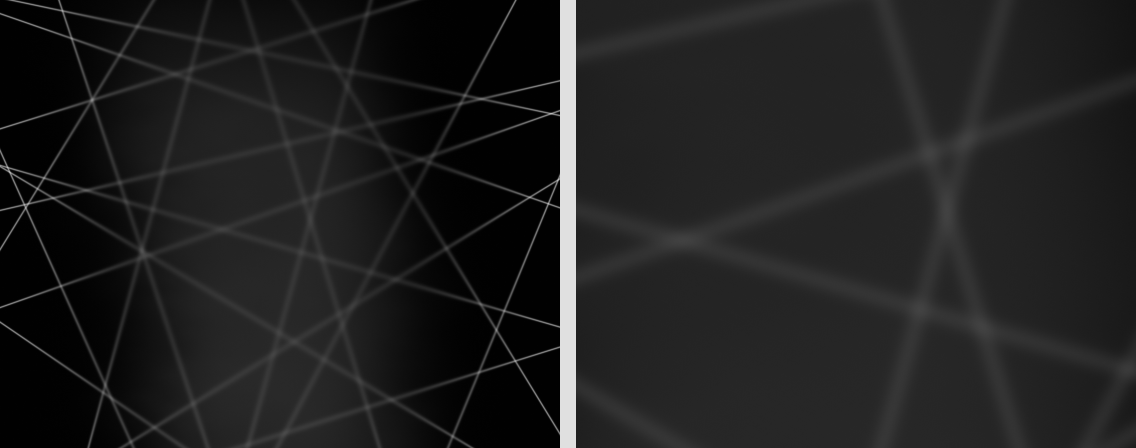
Left: the whole. Right: its middle third, enlarged.
Write a Shadertoy shader that draws this background.

```glsl
// Thin pale lines crossing a dark backdrop, blurred over a smoky grey glow and crisp at the sides.

const int LINE_COUNT = 19;
const int FAMILY_COUNT = 4;
const float LINES_PER_FAMILY = 5.0;

float hash11(float n) {
    return fract(sin(n * 12.9898) * 43758.5453);
}

float hash21(vec2 p) {
    return fract(sin(dot(p, vec2(127.1, 311.7))) * 43758.5453);
}

float valueNoise(vec2 p) {
    vec2 cell = floor(p);
    vec2 f = fract(p);
    f = f * f * (3.0 - 2.0 * f);
    float low = mix(hash21(cell), hash21(cell + vec2(1.0, 0.0)), f.x);
    float high = mix(hash21(cell + vec2(0.0, 1.0)), hash21(cell + vec2(1.0)), f.x);
    return mix(low, high, f.y);
}

float fbm(vec2 p) {
    float sum = 0.0;
    float amplitude = 0.5;
    for (int octave = 0; octave < 4; octave++) {
        sum += amplitude * valueNoise(p);
        p = p * 2.03 + 17.3;
        amplitude *= 0.5;
    }
    return sum;
}

// Tall soft glow that leans right towards the bottom
float smokyGlow(vec2 p) {
    float smoke = fbm(p * vec2(3.0, 5.0) + 4.0) - 0.47;
    float centreX = -0.05 - 0.10 * p.y;
    float across = (p.x - centreX + 0.12 * smoke) / 0.30;
    float along = (p.y + 0.15) / 0.62;
    float shape = exp(-pow(abs(across), 3.4) - pow(abs(along), 4.0));
    return 0.15 * shape * (1.0 + 0.3 * smoke);
}

// Signed distance to one line; four direction families, each evenly spread
float lineDistance(vec2 p, int index, vec2 halfSize) {
    int family = index % FAMILY_COUNT;
    float rank = float(index / FAMILY_COUNT);
    float seed = float(index) + 1.0;
    float side = (family % 2 == 0) ? 1.0 : -1.0;
    float tilt = (family < 2) ? 0.42 : 1.17;
    float angle = side * tilt + 0.45 * (hash11(seed) - 0.5);
    vec2 normal = vec2(-sin(angle), cos(angle));
    float slot = (rank + 0.2 + 0.6 * hash11(seed + 40.0)) / LINES_PER_FAMILY;
    float reach = 0.85 * dot(abs(normal), halfSize);
    return dot(p, normal) - reach * (2.0 * slot - 1.0);
}

// Soft line profile whose brightness drops as it widens
float softLine(float dist, float width, float energy) {
    float d = dist / width;
    return energy / width * exp(-0.5 * d * d);
}

void mainImage(out vec4 fragColor, in vec2 fragCoord) {
    vec2 p = (fragCoord - 0.5 * iResolution.xy) / iResolution.y;
    vec2 halfSize = 0.5 * iResolution.xy / iResolution.y;
    float pixel = 1.0 / iResolution.y;

    // Focus sharpens away from the middle, mostly sideways
    float focus = smoothstep(0.25, 1.0, length(p * vec2(0.5 / halfSize.x * 2.0, 0.9)));
    float width = length(vec2(mix(0.0058, 0.0011, focus), 0.4 * pixel));
    float energy = mix(0.0004, 0.00072, focus);

    // Lines are screened over the glow
    float shade = 0.004 + smokyGlow(p);
    for (int i = 0; i < LINE_COUNT; i++) {
        float glint = softLine(lineDistance(p, i, halfSize), width, energy);
        shade += glint * (1.0 - shade);
    }

    // Fine grain hides banding
    shade += (hash21(fragCoord) - 0.5) / 255.0;
    fragColor = vec4(vec3(clamp(shade, 0.0, 1.0)), 1.0);
}
```
